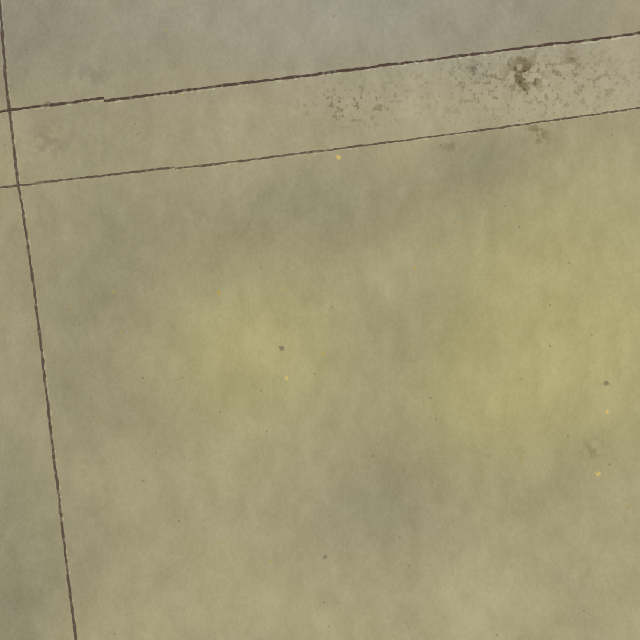
Give the GLSL for this texture, as a three.js fragment shader.

```glsl
// Worn olive concrete slab with three saw-cut joints, soft tints, stains and specks.
varying vec2 vUv;

float hash(vec2 p) {
  vec3 q = fract(vec3(p.xyx) * 0.1031);
  q += dot(q, q.yzx + 33.33);
  return fract((q.x + q.y) * q.z);
}

float noise(vec2 p) {
  vec2 i = floor(p), f = fract(p);
  f = f * f * (3.0 - 2.0 * f);
  return mix(mix(hash(i), hash(i + vec2(1, 0)), f.x),
             mix(hash(i + vec2(0, 1)), hash(i + vec2(1, 1)), f.x), f.y);
}

float fbm(vec2 p) {
  float sum = 0.0, amp = 0.5;
  for (int i = 0; i < 5; i++) {
    sum += amp * noise(p);
    p = mat2(1.6, 1.2, -1.2, 1.6) * p + 7.3;
    amp *= 0.5;
  }
  return sum;
}

// Soft elliptical falloff
float blob(vec2 p, vec2 center, vec2 radius) {
  vec2 d = (p - center) / radius;
  return exp(-dot(d, d));
}

// Ragged stain broken up by fine noise
float stain(vec2 p, vec2 center, vec2 radius) {
  return blob(p, center, radius) * smoothstep(0.36, 0.6, fbm(p * 95.0));
}

// Small solid fleck with a wobbly rim
float fleck(vec2 p, vec2 center, float radius) {
  float d = length(p - center) + (noise(p * 330.0) - 0.5) * radius;
  return 1.0 - smoothstep(radius * 0.4, radius * 1.2, d);
}

float cut(float d, float halfWidth) {
  return 1.0 - smoothstep(halfWidth * 0.5, halfWidth * 1.4, abs(d));
}

void main() {
  vec2 p = vUv;
  vec2 q = p + 0.08 * (vec2(fbm(p * 5.0), fbm(p * 5.0 + 31.0)) - 0.5);

  // Signed distances to the joints
  float wobble = (noise(p * 45.0) - 0.5) * 0.0015 + (noise(p * 160.0) - 0.5) * 0.0012;
  float upper = p.y - 0.822 - 0.126 * p.x - 0.004 * (1.0 - step(0.163, p.x)) + wobble;
  float lower = p.y - 0.7055 - 0.108 * p.x - 0.018 * p.x * p.x
              - 0.002 * (1.0 - step(0.273, p.x)) + wobble;
  float side = p.x - 0.1185 + 0.1195 * p.y + wobble
             + 0.005 * smoothstep(0.55, 0.75, p.y) * (1.0 - smoothstep(0.85, 1.0, p.y));
  float strip = step(0.0, lower) * step(upper, 0.0);

  // Broad tints
  vec3 col = mix(vec3(0.63, 0.602, 0.47), vec3(0.61, 0.583, 0.485), smoothstep(0.66, 0.97, q.y));
  float yellow = blob(q, vec2(0.93, 0.5), vec2(0.28, 0.21)) + 0.8 * blob(q, vec2(0.4, 0.46), vec2(0.15, 0.13))
               + 0.5 * blob(q, vec2(0.76, 0.38), vec2(0.14, 0.12));
  col = mix(col, vec3(0.685, 0.655, 0.455), min(yellow, 1.0) * 0.85);
  col += vec3(0.0, 0.005, 0.035) * blob(q, vec2(0.54, 1.0), vec2(0.28, 0.1));
  col += vec3(0.03, 0.03, 0.022) * blob(q, vec2(0.62, 0.04), vec2(0.3, 0.1));
  col += vec3(0.04, 0.04, 0.042) * strip * smoothstep(0.3, 1.0, p.x);
  float shade = blob(q, vec2(0.64, 0.47), vec2(0.075, 0.1)) + 0.8 * blob(q, vec2(0.6, 0.22), vec2(0.13, 0.11))
              + 0.8 * blob(q, vec2(0.52, 0.69), vec2(0.22, 0.06)) + 0.6 * blob(q, vec2(0.76, 0.73), vec2(0.08, 0.05))
              + 0.6 * blob(q, vec2(0.14, 0.55), vec2(0.15, 0.28)) + 1.3 * blob(q, vec2(0.0, 0.12), vec2(0.1, 0.22))
              + 0.7 * blob(q, vec2(0.03, 0.95), vec2(0.15, 0.1));
  col -= vec3(0.06, 0.056, 0.03) * shade;

  // Cloudy mottling, brushed streaks and grain
  col += (fbm(p * 8.0) - 0.48) * vec3(0.08, 0.08, 0.06);
  col += (fbm(p * vec2(48.0, 30.0) + 11.0) - 0.48) * 0.06;
  col += (noise(p * vec2(260.0, 170.0)) - 0.5) * 0.018;
  col += (noise(p * 480.0) - 0.5) * 0.024;

  // Brown and grey stains
  float brown = 1.3 * stain(p, vec2(0.82, 0.883), vec2(0.026, 0.024)) + 0.6 * stain(p, vec2(0.892, 0.906), vec2(0.012, 0.015))
              + 0.7 * stain(p, vec2(0.838, 0.79), vec2(0.018, 0.018)) + 0.4 * stain(p, vec2(0.706, 0.772), vec2(0.017, 0.01))
              + 0.4 * stain(p, vec2(0.925, 0.3), vec2(0.018, 0.016));
  col = mix(col, vec3(0.4, 0.35, 0.24), min(brown, 1.0) * 0.75);
  float grey = stain(p, vec2(0.749, 0.893), vec2(0.014, 0.009)) + 0.4 * stain(p, vec2(0.07, 0.78), vec2(0.035, 0.022))
             + 0.4 * stain(p, vec2(0.143, 0.883), vec2(0.03, 0.02));
  col = mix(col, vec3(0.42, 0.39, 0.35), min(grey, 1.0) * 0.7);
  float pitted = strip * (blob(p, vec2(0.55, 0.835), vec2(0.07, 0.03)) + blob(p, vec2(0.83, 0.87), vec2(0.16, 0.05)));
  col -= 0.13 * pitted * smoothstep(0.52, 0.72, fbm(p * 170.0));

  // Joints of uneven width, with pale chips along their rims
  float chips = smoothstep(0.55, 0.8, noise(p * 210.0));
  float rim = cut(upper + 0.0035, 0.0016) + 0.6 * cut(lower + 0.003, 0.0013) + 0.8 * cut(side - 0.003, 0.0014);
  col += vec3(0.07, 0.085, 0.06) * rim * chips;
  float wear = 0.65 + 0.7 * noise(p * 85.0);
  float thin = mix(0.0018, 0.0013, p.x);
  float joint = max(cut(upper, 0.0021 * wear), max(cut(lower, thin * wear) * 0.8, cut(side, 0.0021 * wear) * 0.85));
  joint = max(joint, 0.6 * fleck(p, vec2(0.074, 0.835), 0.006));
  col = mix(col, vec3(0.31, 0.25, 0.22), joint * (0.95 - 0.35 * chips));

  // Scattered tiny specks, one per chosen cell
  vec2 cell = floor(p * 30.0);
  vec2 spot = (cell + 0.2 + 0.6 * vec2(hash(cell + 3.0), hash(cell + 57.0))) / 30.0;
  float pick = hash(cell + 91.0);
  vec3 speckColor = pick > 0.97 ? vec3(0.75, 0.61, 0.25) : vec3(0.48, 0.42, 0.36);
  col = mix(col, speckColor, 0.5 * step(0.9, pick) * fleck(p, spot, 0.0018));

  // Larger pale, ochre and dark flecks
  float pale = fleck(p, vec2(0.529, 0.754), 0.0045) + fleck(p, vec2(0.448, 0.409), 0.003)
             + fleck(p, vec2(0.934, 0.259), 0.0045) + fleck(p, vec2(0.948, 0.357), 0.003);
  col = mix(col, vec3(0.84, 0.73, 0.42), min(pale, 1.0) * 0.85);
  float ochre = fleck(p, vec2(0.505, 0.448), 0.003) + fleck(p, vec2(0.342, 0.542), 0.003);
  col = mix(col, vec3(0.75, 0.6, 0.2), ochre * 0.7);
  float dark = fleck(p, vec2(0.44, 0.456), 0.004) + fleck(p, vec2(0.947, 0.401), 0.004) + fleck(p, vec2(0.508, 0.13), 0.0045);
  col = mix(col, vec3(0.43, 0.38, 0.32), dark * 0.6);

  gl_FragColor = vec4(col, 1.0);
}
```
